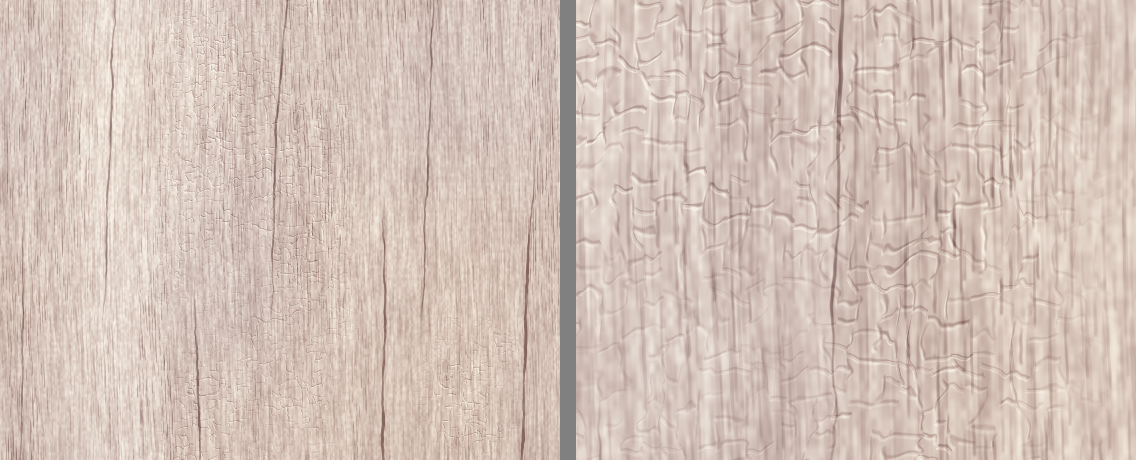
Left, the full canvas; right, a detail of the centre.
Reproduce this texture procedurally as a WebGL 1 fragment shader.

```glsl
precision highp float;
// Pale whitewashed oak: fine vertical fibres and thin pores over soft bands,
// a skin of small hooked cracks in the middle and lower right, a few long splits.
// Every layer adds to one tone value, which is turned into colour at the end.
uniform vec2 u_resolution;

float hash(vec2 p) {
  return fract(sin(dot(p, vec2(127.1, 311.7))) * 43758.5453);
}

float noise(vec2 p) {
  vec2 i = floor(p), f = fract(p);
  f = f * f * (3.0 - 2.0 * f);
  return mix(mix(hash(i), hash(i + vec2(1.0, 0.0)), f.x),
             mix(hash(i + vec2(0.0, 1.0)), hash(i + 1.0), f.x), f.y);
}

// Noise centred on zero
float wave(vec2 p) {
  return noise(p) - 0.5;
}

// Thin vertical dashes, one per cell, columns shifted against each other
float pores(vec2 p, vec2 cells, float share) {
  vec2 q = p * cells;
  float column = floor(q.x);
  q.y += hash(vec2(column, cells.y)) * 17.0;
  vec2 id = vec2(column, floor(q.y));
  vec2 f = fract(q);
  float centre = 0.35 + 0.3 * hash(id + 5.3) + 0.12 * wave(q * vec2(0.0, 5.0) + column);
  float line = 1.0 - smoothstep(0.06, 0.28, abs(f.x - centre));
  float ends = smoothstep(0.0, 0.1, f.y) * (1.0 - smoothstep(0.6, 1.0, f.y));
  return line * ends * step(hash(id + 1.7), share) * (0.3 + 0.7 * hash(id + 9.1));
}

// Short crooked ledges joined by upright cracks, like loose brickwork
float crackle(vec2 p) {
  vec2 q = p * vec2(66.0, 56.0);
  q += vec2(1.2, 1.0) * vec2(wave(q * 0.6), wave(q * 0.6 + 31.0));
  q += 0.4 * vec2(wave(q * 2.3 + 7.0), wave(q * 2.3 + 53.0));

  // Ledges: one per brick, at its own height and slope
  float column = floor(q.x), fx = fract(q.x);
  float y = q.y + 9.0 * hash(vec2(column, 2.0));
  vec2 brick = vec2(column, floor(y));
  float height = 0.3 + 0.4 * hash(brick) + 0.4 * (fx - 0.5) * (hash(brick + 4.0) - 0.5);
  float ledge = 1.0 - smoothstep(0.01, 0.1, abs(fract(y) - height));
  ledge *= step(hash(brick + 8.0), 0.65) * (0.3 + 0.7 * hash(brick + 3.0));

  // Uprights: along the brick sides, about half of them open
  float side = floor(q.x + 0.5);
  float v = q.y * 0.8 + 9.0 * hash(vec2(side, 5.0));
  vec2 joint = vec2(side, floor(v));
  float upright = 1.0 - smoothstep(0.01, 0.11, abs(q.x - side));
  upright *= step(hash(joint + 6.0), 0.55) * smoothstep(0.0, 0.2, fract(v)) * smoothstep(0.0, 0.3, 1.0 - fract(v));
  return max(ledge, 0.8 * upright);
}

// Long tapering splits, hanging from the top or rising from the bottom
float splits(vec2 p, float aspect, float blur) {
  float dark = 0.0;
  for (int i = 0; i < 7; i++) {
    float k = float(i);
    float r = hash(vec2(k, 3.7)), s = hash(vec2(k, 8.2));
    float fromEdge = mod(k, 2.0) < 0.5 ? p.y : 1.0 - p.y;
    float x = aspect * (k + 0.2 + 0.6 * r) / 7.0 + (s - 0.5) * 0.1 * (p.y - 0.5);
    x += 0.014 * wave(vec2(p.y * 3.0, k * 7.0)) + 0.005 * wave(vec2(p.y * 22.0, k * 5.0));
    x += 0.0018 * wave(vec2(p.y * 90.0, k * 3.0));
    float reach = 0.35 + 0.5 * s;
    float taper = 1.0 - smoothstep(reach * 0.4, reach, fromEdge);
    float rough = noise(vec2(p.y * 24.0, k));
    float width = (0.0002 + 0.0013 * r) * taper * (0.2 + 1.6 * rough);
    float line = 1.0 - smoothstep(width, width + blur, abs(p.x - x));
    dark = max(dark, line * smoothstep(0.0, 0.4, taper) * (0.45 + 0.3 * r + 0.4 * rough));
  }
  return dark;
}

void main() {
  vec2 p = gl_FragCoord.xy / u_resolution.y;
  float aspect = u_resolution.x / u_resolution.y;
  float u = p.x / aspect;

  // Fibres sway gently along their length
  vec2 g = p;
  g.x += 0.05 * wave(p * vec2(3.0, 1.7)) + 0.006 * wave(p * vec2(14.0, 6.0));

  // Broad bands: bright strip on the left, duller wood on the right
  float tone = 0.82 - 0.09 * smoothstep(0.2, 0.5, u);
  tone += 0.12 * exp(-pow((u - 0.23) / 0.08, 2.0));
  tone += 0.11 * wave(p * vec2(5.0, 2.0) + 4.0) + 0.1 * wave(g * vec2(24.0, 1.3));

  // Fibres, from coarse to fine, with sharp dark threads
  tone += 0.12 * wave(g * vec2(80.0, 4.0)) + 0.14 * wave(g * vec2(190.0, 12.0));
  tone += 0.26 * wave(g * vec2(320.0, 34.0)) + 0.22 * wave(p * vec2(230.0, 150.0));
  tone -= 0.15 * smoothstep(0.62, 0.78, noise(g * vec2(260.0, 10.0) + 60.0));

  // Pores gather in streaks
  float streak = 0.3 + 0.9 * smoothstep(0.3, 0.7, noise(g * vec2(18.0, 1.5) + 20.0));
  tone -= 0.4 * streak * pores(g, vec2(175.0, 14.0), 0.4);
  tone -= 0.38 * streak * pores(g + 3.1, vec2(150.0, 30.0), 0.36);

  // Cracked skin, dark gaps with lit lips
  float middle = smoothstep(0.24, 0.34, u) * (1.0 - smoothstep(0.56, 0.67, u));
  float corner = 1.0 - smoothstep(0.5, 1.1, length((vec2(u, p.y) - vec2(0.83, 0.17)) / vec2(0.13, 0.2)));
  float skin = max(middle, corner) * (0.4 + 0.6 * smoothstep(0.3, 0.6, noise(p * vec2(9.0, 7.0) + 2.0)));
  tone += skin * (0.26 * crackle(p + vec2(0.0014, 0.0026)) - 0.48 * crackle(p) + 0.04);

  // Long splits with a soft stain around them
  tone -= 0.95 * splits(p, aspect, max(1.2 / u_resolution.y, 0.0013));
  tone -= 0.05 * splits(p, aspect, 0.012);

  // Tone to colour: mauve brown shadows up to creamy white
  tone = clamp(tone, -0.3, 1.12);
  vec3 colour = mix(vec3(0.61, 0.51, 0.49), vec3(0.93, 0.89, 0.85), tone);
  colour -= vec3(0.0, 0.07, 0.095) * max(tone * (1.0 - tone), 0.0);
  colour += vec3(0.015, 0.0, -0.02) * wave(p * vec2(4.0, 2.5) + 40.0);
  gl_FragColor = vec4(colour, 1.0);
}
```
